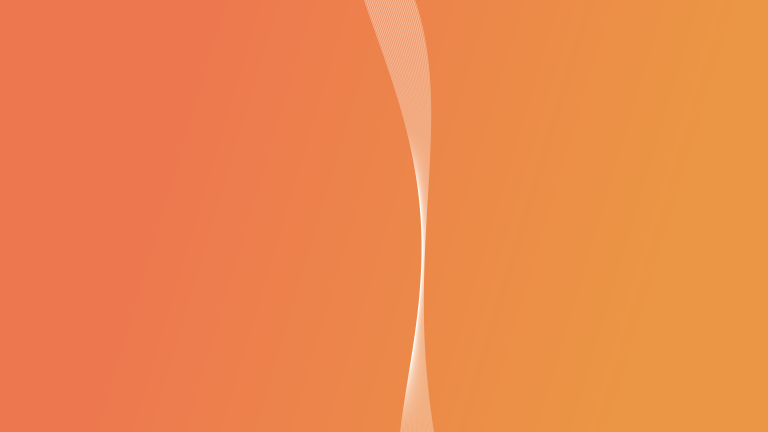
A Shadertoy shader for this background:

```glsl
// A twisted ribbon of fine white lines over a slanted coral-to-amber gradient.

const vec3 CORAL = vec3(0.930, 0.470, 0.312);
const vec3 AMBER = vec3(0.922, 0.588, 0.267);
const vec3 THREAD = vec3(1.0, 0.985, 0.965);
const float TAU = 6.2831853;
const float LINE_COUNT = 26.0;

// Quartic curve: start + t * (c.x + c.y t + c.z t^2 + c.w t^3)
float quartic(float t, float start, vec4 c) {
    return start + t * (c.x + t * (c.y + t * (c.z + t * c.w)));
}

// Linear gradient whose bands lean to the right
vec3 background(vec2 p) {
    float s = p.x - 0.30 * p.y;
    return mix(CORAL, AMBER, clamp((s - 0.20) / 1.22, 0.0, 1.0));
}

// Parallel threads across the ribbon, fading to their mean when too fine
float threads(float across, float width, float pixel) {
    float pixelsPerLine = width / (LINE_COUNT * pixel);
    float contrast = smoothstep(0.9, 3.0, pixelsPerLine);
    return 1.0 + 0.8 * contrast * cos(TAU * LINE_COUNT * across);
}

// Mean thread density: gathered along the left fold and at the waist
float density(float across, float t) {
    float fold = smoothstep(0.28, 0.50, t) * (1.0 - smoothstep(0.78, 1.02, t));
    float waist = exp(-pow((t - 0.60) / 0.10, 2.0));
    return 0.31 + 0.85 * fold * exp(-3.0 * across) + 0.40 * waist;
}

// Opacity of the ribbon between its two edge curves
float ribbon(vec2 p, float pixel) {
    float t = 1.0 - p.y;
    float left = quartic(t, 0.8426, vec4(0.3400, 0.1961, -0.9618, 0.5093));
    float right = quartic(t, 0.9606, vec4(0.3391, -0.9817, 0.9644, -0.2778));
    float width = max(right - left, 0.004);
    float across = clamp((p.x - left) / width, 0.0, 1.0);
    float inside = clamp((p.x - left) / pixel + 0.5, 0.0, 1.0)
                 * clamp((right - p.x) / pixel + 0.5, 0.0, 1.0);
    float cover = density(across, t) * threads(across, width, pixel);
    return inside * clamp(cover, 0.0, 1.0);
}

void mainImage(out vec4 fragColor, in vec2 fragCoord) {
    // Height units, with the 16:9 composition centred on the canvas
    float pixel = 1.0 / iResolution.y;
    vec2 p = fragCoord * pixel;
    p.x += 0.5 * (16.0 / 9.0 - iResolution.x * pixel);

    vec3 color = mix(background(p), THREAD, ribbon(p, pixel));
    fragColor = vec4(color, 1.0);
}
```
